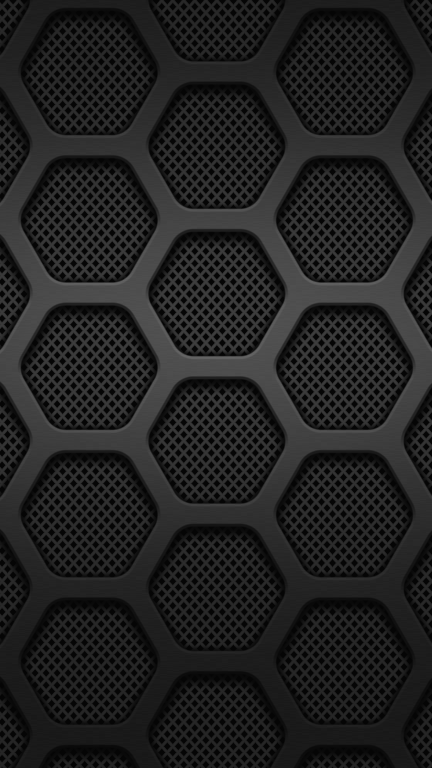
This pattern is drawn by a Shadertoy shader. Its source:

```glsl
// Dark hexagonal metal grille with bevelled openings over a fine diamond mesh.

const float PITCH = 0.3412;                  // vertical hexagon spacing, canvas widths
const float APOTHEM = 0.1505;                // half height of an opening
const float CORNER = 0.058;                  // corner radius of an opening
const float RIM = 0.0065;                    // bevel width
const vec2 LATTICE_ORIGIN = vec2(0.502, 1.0972);
const vec2 MESH_CELL = vec2(0.0255, 0.0283); // diamond spacing
const float DIAMOND = 0.30;                  // half size of a diamond hole, in cells

float hash21(vec2 p) {
    vec3 q = fract(p.xyx * vec3(0.1031, 0.1030, 0.0973));
    q += dot(q, q.yzx + 33.33);
    return fract((q.x + q.y) * q.z);
}

// Signed distance to a flat-topped hexagon with rounded corners.
float roundedHexagon(vec2 p, float apothem, float radius) {
    const vec3 k = vec3(-0.8660254, 0.5, 0.5773503);
    float r = apothem - radius;
    p = abs(p);
    p -= 2.0 * min(dot(k.xy, p), 0.0) * k.xy;
    p -= vec2(clamp(p.x, -k.z * r, k.z * r), r);
    return length(p) * sign(p.y) - radius;
}

// Offset from the nearest centre of a staggered lattice.
vec2 hexCell(vec2 p, float pitch) {
    vec2 s = pitch * vec2(1.7320508, 1.0);
    vec2 a = mod(p + 0.5 * s, s) - 0.5 * s;
    vec2 b = mod(p, s) - 0.5 * s;
    return dot(a, a) < dot(b, b) ? a : b;
}

// Brightness of the crossed bars, black in the diamond holes.
float diamondMesh(vec2 p, vec2 cell, float hole, float pixel) {
    vec2 g = p / cell;
    vec2 f = abs(fract(vec2(g.x + g.y, g.x - g.y)) - 0.5);
    float edge = max(f.x, f.y) - hole;
    float aa = pixel * length(1.0 / cell) * 0.6;
    float bar = smoothstep(-aa, aa, edge);
    return bar * mix(0.85, 1.08, smoothstep(0.0, 0.5 - hole, edge));
}

// Soft horizontal band of light across the sheet.
float bandGlow(vec2 uv) {
    float t = (uv.y - 0.58) / 0.27;
    float side = uv.x - 0.5;
    return exp(-t * t) * (1.0 - 0.6 * side * side);
}

// Fine horizontal grain in the metal.
float brushedGrain(vec2 p) {
    return hash21(floor(p * vec2(70.0, 430.0))) - 0.5;
}

void mainImage(out vec4 fragColor, in vec2 fragCoord) {
    vec2 uv = fragCoord / iResolution.xy;
    vec2 p = fragCoord / iResolution.x;
    float pixel = 1.0 / iResolution.x;
    float glow = bandGlow(uv);

    vec2 q = hexCell(p - LATTICE_ORIGIN, PITCH);
    float d = roundedHexagon(q, APOTHEM, CORNER);

    // Vertical part of the outward normal: +1 on top edges, -1 on bottom edges.
    float e = 0.002;
    float up = (roundedHexagon(q + vec2(0.0, e), APOTHEM, CORNER)
              - roundedHexagon(q - vec2(0.0, e), APOTHEM, CORNER)) / (2.0 * e);

    // Recessed mesh, shadowed by the frame above it.
    float overhang = roundedHexagon(q + vec2(0.0, 0.010), APOTHEM, CORNER);
    float shadow = smoothstep(0.0, 0.036, -overhang) * smoothstep(0.0, 0.022, -d);
    float bars = diamondMesh(p - LATTICE_ORIGIN, MESH_CELL, DIAMOND, pixel);
    float mesh = 0.018 + bars * mix(0.12, 0.21, glow) * mix(0.12, 1.0, shadow);

    // Frame face and its bevel: lit along bottom edges, dark along top edges.
    float face = mix(0.095, 0.315, glow) + 0.012 * brushedGrain(p);
    float bevel = face * mix(1.25, 0.42, smoothstep(-0.9, 0.9, up));
    float frame = mix(bevel, face, smoothstep(RIM - pixel, RIM + pixel, d + RIM));

    float shade = mix(mesh, frame, smoothstep(-pixel, pixel, d + RIM));
    fragColor = vec4(vec3(clamp(shade, 0.0, 1.0)), 1.0);
}
```
